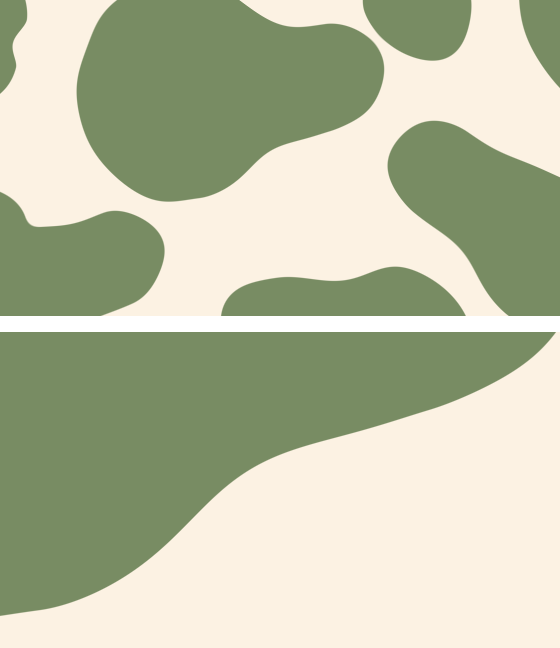
Top, the full canvas; bottom, a detail of the centre.
A WebGL 1 fragment shader for this pattern:

```glsl
precision highp float;

uniform vec2 u_resolution;

const vec3 SAGE = vec3(0.47, 0.55, 0.39);
const vec3 CREAM = vec3(0.99, 0.95, 0.89);

const vec2 SPACING = vec2(0.70, 0.80);
const vec2 ORIGIN = vec2(0.01, 0.11);
const float STAGGER = 0.28;

// Layered sines that loosen the outlines
vec2 wobble(vec2 p) {
  return 0.010 * sin(13.0 * p.yx + vec2(0.6, 2.1))
       + 0.004 * sin(23.0 * p.yx + 7.0 * p + vec2(1.7, 0.4));
}

float smoothMin(float a, float b, float k) {
  float h = max(k - abs(a - b), 0.0) / k;
  return min(a, b) - 0.25 * k * h * h;
}

// Capsule with two end radii and a pinched waist
float lobedCapsule(vec2 p, vec2 a, vec2 b, vec2 radii, float pinch) {
  vec2 axis = b - a;
  float h = clamp(dot(p - a, axis) / dot(axis, axis), 0.0, 1.0);
  float waist = 4.0 * h * (1.0 - h);
  float radius = mix(radii.x, radii.y, smoothstep(0.0, 1.0, h));
  return length(p - a - h * axis) - radius + pinch * waist * waist;
}

// Blob centre in a staggered, swaying grid
vec2 blobCenter(vec2 cell, float odd) {
  vec2 sway = vec2(-0.11 * cos(3.0 * cell.x), 0.22 * sin(4.05 * cell.x));
  return ORIGIN + cell * SPACING + vec2(STAGGER * (1.0 - odd), 0.0) + sway;
}

// Half axis from the centre to the right lobe
vec2 blobArm(vec2 cell, float odd) {
  float reach = 0.19 - odd * (0.07 + 0.10 * cos(3.0 * cell.x));
  return vec2(reach, 0.13 * sin(1.3 * cell.x + 1.3) - 0.05);
}

// Left and right lobe radii; odd rows alternate between large and small
vec2 lobeRadii(vec2 cell, float odd) {
  float taper = 0.05 * cos(1.5 * cell.x);
  vec2 evenRow = vec2(0.21 + taper, 0.20 - taper);
  vec2 oddRow = vec2(0.265 - 0.095 * cos(3.0 * cell.x), 0.17);
  return mix(evenRow, oddRow, odd);
}

float blobDistance(vec2 p, vec2 cell) {
  float odd = mod(cell.y, 2.0);
  vec2 center = blobCenter(cell, odd);
  vec2 arm = blobArm(cell, odd);
  return lobedCapsule(p, center - arm, center + arm, lobeRadii(cell, odd), 0.03);
}

// Union of all blobs close to the point
float fieldDistance(vec2 p) {
  vec2 base = floor((p - ORIGIN) / SPACING + 0.5);
  float d = 10.0;
  for (int j = -2; j <= 2; j++) {
    for (int i = -2; i <= 2; i++) {
      vec2 cell = base + vec2(float(i), float(j));
      d = smoothMin(d, blobDistance(p, cell), 0.04);
    }
  }
  return d;
}

void main() {
  vec2 p = gl_FragCoord.xy / u_resolution.y;
  float d = fieldDistance(p + wobble(p));

  float edge = 0.8 / u_resolution.y;
  float cover = 1.0 - smoothstep(-edge, edge, d);
  gl_FragColor = vec4(mix(CREAM, SAGE, cover), 1.0);
}
```
